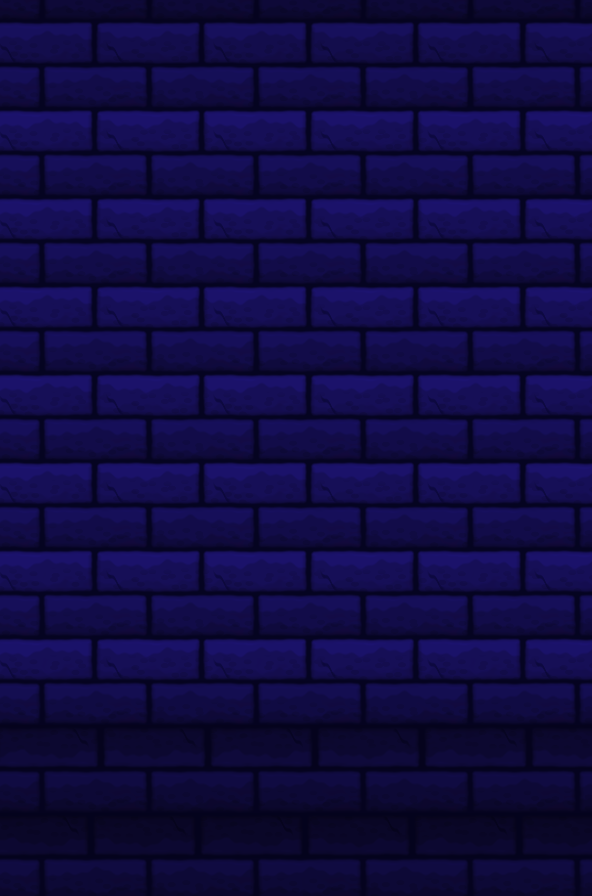
Give the GLSL for this texture, as a Shadertoy shader.

```glsl
// Indigo brick wall in running bond: rounded boxes with wavering edges form the
// bricks; layered sines cut each face into painted bands, cellular noise chips it,
// and two worn courses near the dark foot of the wall are turned upside down.

const vec2 BRICK = vec2(0.1195, 0.04914);   // pitch, in canvas heights
const float FIRST_COURSE = 0.0234;          // top of the first full course
const vec3 MORTAR = vec3(0.020, 0.014, 0.130);
const vec3 LIGHT_FACE = vec3(0.086, 0.058, 0.343);
const vec3 DARK_FACE = vec3(0.070, 0.048, 0.288);
const vec3 RED_STAIN = vec3(0.090, 0.030, 0.225);

vec2 hash2(vec2 p) {
    vec3 a = fract(p.xyx * vec3(0.1031, 0.1030, 0.0973));
    a += dot(a, a.yzx + 33.33);
    return fract((a.xx + a.yz) * a.zy);
}

// Distance to the nearest scattered point
float cellular(vec2 p) {
    vec2 cell = floor(p), f = fract(p);
    float nearest = 2.0;
    for (int y = -1; y <= 1; y++)
        for (int x = -1; x <= 1; x++) {
            vec2 o = vec2(x, y);
            nearest = min(nearest, length(o + hash2(cell + o) - f));
        }
    return nearest;
}

// Irregular wave, roughly -1 to 1
float ragged(float x, float seed) {
    return 0.5 * sin(x * 9.0 + seed) + 0.3 * sin(x * 21.0 + seed * 2.3)
         + 0.2 * sin(x * 47.0 + seed * 4.1);
}

float roundBox(vec2 p, vec2 halfSize, float radius) {
    vec2 d = abs(p) - halfSize + radius;
    return length(max(d, 0.0)) + min(max(d.x, d.y), 0.0) - radius;
}

// 1 below a soft edge at the given height
float below(float y, float edge, float blur) {
    return smoothstep(edge - blur, edge + blur, y);
}

// Thin curved line between two x limits
float crack(vec2 uv) {
    float along = smoothstep(0.10, 0.14, uv.x) * (1.0 - smoothstep(0.24, 0.28, uv.x));
    float path = 0.50 + 2.6 * (uv.x - 0.11) + 0.04 * sin(uv.x * 60.0);
    return along * (1.0 - smoothstep(0.015, 0.065, abs(uv.y - path)));
}

// Painted face; uv runs from the upper left, odd courses are lighter
vec3 brickFace(vec2 uv, float odd, float seed, float blur) {
    vec3 col = mix(DARK_FACE, LIGHT_FACE, odd);
    float topEdge = 0.34 + 0.13 * ragged(uv.x, seed);
    float lowEdge = 0.74 + 0.10 * ragged(uv.x * 1.2, seed + 2.6);
    col *= mix(1.21, 1.0, below(uv.y, topEdge, blur));
    col *= mix(1.0, mix(0.83, 0.92, odd), below(uv.y, lowEdge, blur));
    col *= mix(1.08, 1.0, below(uv.y, 0.14 + 0.04 * ragged(uv.x, seed + 5.0), blur));

    // Small chips and a faint red stain in the lower half
    float cells = cellular(uv * vec2(7.0, 4.5) + seed * 3.0);
    float lower = smoothstep(0.35, 0.60, uv.y);
    col *= 1.0 - 0.10 * lower * (1.0 - smoothstep(0.22, 0.30, cells));
    float stain = lower * smoothstep(0.35, 0.9, uv.x) * smoothstep(0.45, 0.75, cells);
    col = mix(col, RED_STAIN, stain * mix(0.40, 0.15, odd));
    return mix(col, MORTAR * 1.5, 0.60 * odd * crack(uv));
}

// Light on each course, fading toward both ends of the wall
float courseLight(float row, float worn) {
    float top = mix(0.74, 1.0, smoothstep(-0.5, 2.5, row));
    float foot = mix(1.0, 0.73, smoothstep(14.5, 18.5, row));
    return top * foot * mix(1.0, 0.68 - 0.05 * step(18.0, row), worn);
}

void mainImage(out vec4 fragColor, in vec2 fragCoord) {
    float pixel = 1.0 / iResolution.y;
    vec2 p = vec2(fragCoord.x, iResolution.y - fragCoord.y) * pixel;

    // Courses and their staggered bricks
    float v = (p.y - FIRST_COURSE) / BRICK.y + 1.0;
    float row = floor(v);
    float odd = mod(row, 2.0);
    float worn = odd * step(16.5, row);
    float slip = worn * mix(0.007, -0.004, step(18.0, row));
    float u = (p.x - mix(0.0469, 0.1055, odd) - slip) / BRICK.x;
    float column = floor(u);
    vec2 uv = vec2(fract(u), fract(v));
    float seed = odd * 4.1 + mod(column, 2.0) * 1.3 + worn * 2.0;

    // Wavering outline and soft joints
    vec2 local = (uv - 0.5) * BRICK;
    vec2 waver = vec2(ragged(uv.y * 0.7, seed), ragged(uv.x, seed + 1.0)) * 0.0007;
    vec2 halfSize = BRICK * 0.5 - vec2(0.0028, 0.0023) - worn * 0.0008;
    float dist = roundBox(local + waver, halfSize, 0.0035);
    float face = 1.0 - smoothstep(-0.0012 - pixel * 0.5, 0.0010 + pixel * 0.5, dist);
    float rim = smoothstep(-0.0055, 0.0, dist);

    // Worn bricks are turned half round
    vec2 faceUv = mix(uv, 1.0 - uv, worn);
    vec3 col = brickFace(faceUv, odd, seed, 0.025 + pixel / BRICK.y * 0.4);
    col *= 1.0 - 0.20 * rim;
    float light = courseLight(row, worn);
    col = mix(MORTAR * mix(0.75, 1.0, light), col * light, face);

    fragColor = vec4(col, 1.0);
}
```
